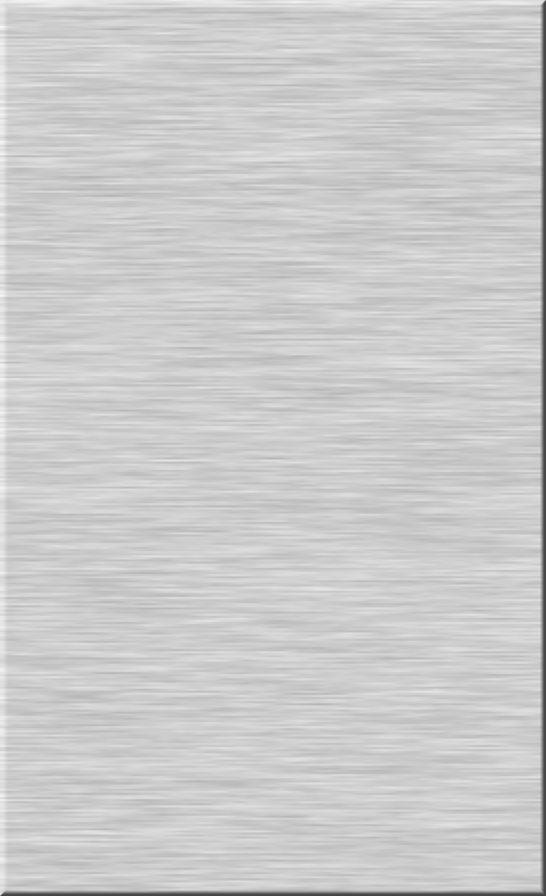
Write a WebGL 2 fragment shader that draws this texture.

```glsl
#version 300 es
precision highp float;

uniform vec2 u_resolution;
out vec4 fragColor;

const float ROWS = 430.0;         // brush lines per canvas height
const float BASE_GREY = 0.803;
const float SHADOW_GREY = 0.27;
const float HIGHLIGHT = 0.09;

float hash(vec2 cell, float seed) {
    vec3 q = fract(vec3(cell.xyx + seed * 17.3) * vec3(0.1031, 0.1030, 0.0973));
    q += dot(q, q.yzx + 33.33);
    return fract((q.x + q.y) * q.z);
}

// Smooth noise along one row, shifted so that rows do not line up
float rowNoise(float x, float row, float seed) {
    float shifted = x + 40.0 * hash(vec2(row, 3.0), seed);
    float cell = floor(shifted);
    float t = smoothstep(0.0, 1.0, fract(shifted));
    return mix(hash(vec2(cell, row), seed), hash(vec2(cell + 1.0, row), seed), t);
}

// Signed horizontal streaks; frequency counts cells per canvas height
float streaks(vec2 p, vec2 frequency, float seed) {
    vec2 q = p * frequency;
    float row = floor(q.y);
    float t = smoothstep(0.0, 1.0, fract(q.y));
    return mix(rowNoise(q.x, row, seed), rowNoise(q.x, row + 1.0, seed), t) - 0.5;
}

float brushedMetal(vec2 p) {
    float tone = BASE_GREY;
    tone += 0.085 * streaks(p, vec2(11.0, ROWS), 1.0);
    tone += 0.080 * streaks(p, vec2(27.0, ROWS), 2.0);
    tone += 0.030 * streaks(p, vec2(80.0, ROWS), 3.0);
    tone += 0.030 * streaks(p, vec2(8.0, ROWS * 0.2), 4.0);
    return tone;
}

// Raised rim: lit on the left and top, shaded on the right and bottom
float bevel(float tone, vec2 p, vec2 size) {
    float lit = min(p.x, size.y - p.y);
    float shaded = min(size.x - p.x, p.y);
    float mitre = smoothstep(-0.002, 0.002, lit - shaded);
    float light = (1.0 - smoothstep(0.002, 0.010, lit)) * (1.0 - mitre);
    float shadow = (1.0 - smoothstep(0.001, 0.0074, shaded)) * mitre;
    return mix(tone + HIGHLIGHT * light, SHADOW_GREY, shadow);
}

void main() {
    vec2 p = gl_FragCoord.xy / u_resolution.y;
    vec2 size = vec2(u_resolution.x / u_resolution.y, 1.0);
    fragColor = vec4(vec3(bevel(brushedMetal(p), p, size)), 1.0);
}
```
